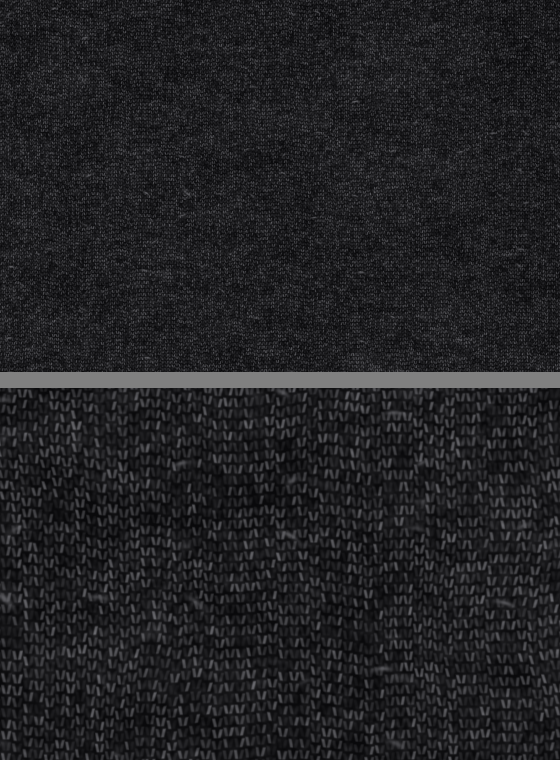
Top, the full canvas; bottom, a detail of the centre.
Give the GLSL for this texture, as a WebGL 1 fragment shader.

```glsl
precision highp float;
// Charcoal knitted jersey: tiny V stitches, fibre grain and pale slubs.
uniform vec2 u_resolution;

float hash(vec2 p) {
  vec3 q = fract(p.xyx * vec3(0.1031, 0.1030, 0.0973));
  q += dot(q, q.yzx + 33.33);
  return fract((q.x + q.y) * q.z);
}

float noise(vec2 p) {
  vec2 i = floor(p), f = fract(p);
  f = f * f * (3.0 - 2.0 * f);
  return mix(mix(hash(i), hash(i + vec2(1.0, 0.0)), f.x),
             mix(hash(i + vec2(0.0, 1.0)), hash(i + vec2(1.0, 1.0)), f.x), f.y);
}

// Two slanted legs per loop, each with its own yarn brightness
float stitches(vec2 p) {
  vec2 q = p * vec2(105.0, 100.0) + 20.0;
  q += 0.8 * vec2(noise(p * 11.0), noise(p * 11.0 + 40.0));
  q.y += 0.7 * hash(vec2(floor(q.x), 7.0));
  vec2 loopId = floor(q), f = fract(q) - 0.5;
  float side = step(0.0, f.x);
  float lean = abs(f.x) - 0.25 - 0.24 * f.y;
  float leg = 1.0 - smoothstep(0.04, 0.26, abs(lean));
  leg *= 1.0 - smoothstep(0.28, 0.5, abs(f.y));
  float yarn = hash(loopId * vec2(2.0, 1.0) + vec2(side, 0.0));
  return leg * (0.3 + 1.4 * yarn);
}

// One short, mostly horizontal tuft in some of the scatter cells
float slubs(vec2 p, vec2 density, vec2 size, float share) {
  vec2 q = p * density + density.yx;
  vec2 id = floor(q);
  vec2 centre = 0.25 + 0.5 * vec2(hash(id + 11.0), hash(id + 23.0));
  vec2 d = (fract(q) - centre) / density;
  float angle = 1.3 * (hash(id + 37.0) - 0.55);
  float c = cos(angle), s = sin(angle);
  d = vec2(c * d.x + s * d.y, c * d.y - s * d.x);
  d.y += 12.0 * d.x * d.x;
  d /= size * vec2(0.5 + hash(id + 51.0), 0.8 + 0.4 * hash(id + 67.0));
  float strength = hash(id + 83.0);
  return exp(-dot(d, d)) * step(hash(id + 97.0), share)
       * (0.35 + 0.65 * strength * strength);
}

void main() {
  vec2 p = gl_FragCoord.xy / u_resolution.y;
  float aspect = u_resolution.x / u_resolution.y;

  // Stitches, averaged over the pixel
  float knit = 0.0;
  for (int j = 0; j < 3; j++) {
    for (int i = 0; i < 3; i++) {
      vec2 offset = (vec2(float(i), float(j)) - 1.0) / 3.0;
      knit += stitches(p + offset / u_resolution.y) / 9.0;
    }
  }

  // Fibre grain, horizontal streaks and broad fading
  float grain = noise(p * 230.0 + 5.0) - 0.5;
  float streaks = noise(p * vec2(22.0, 60.0) + 9.0) - 0.5;
  float clouds = noise(p * vec2(5.0, 9.0) + 31.0) - 0.5;
  float edge = smoothstep(0.75, 1.0, p.x / aspect);
  float tone = 2.6 * (knit - 0.45) + 1.5 * grain + 0.8 * streaks
             + 0.5 * clouds + 0.1 - 0.2 * edge;

  // Dark charcoal with a slight skew toward the highlights
  float value = 0.113 + 0.052 * tone + 0.004 * tone * tone;
  float tufts = slubs(p, vec2(11.0, 16.0), vec2(0.0065, 0.0024), 0.6);
  value = mix(value, 0.39, 0.95 * tufts);
  value += 0.08 * slubs(p + 3.1, vec2(14.0, 23.0), vec2(0.011, 0.0032), 0.5);
  value = clamp(value, 0.035, 0.5);
  gl_FragColor = vec4(value, value, value * 1.03 + 0.006, 1.0);
}
```
